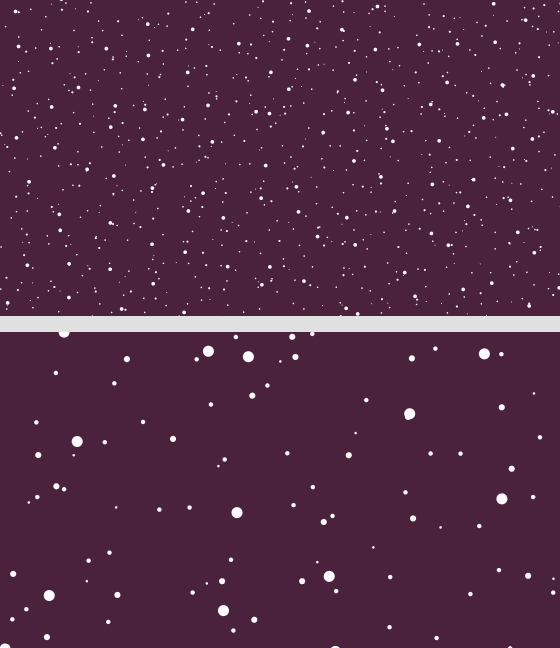
Top: the whole. Bottom: its middle third, enlarged.
Reproduce this pattern procedurally as a Shadertoy shader.

```glsl
#define PLUM vec3(0.29, 0.132, 0.236)
#define WHITE vec3(0.995, 0.985, 0.995)
// Each dot size: cell width, radius (both in canvas heights)
#define LARGE_DOTS vec2(0.1295, 0.0058)
#define MEDIUM_DOTS vec2(0.102, 0.0032)
#define SMALL_DOTS vec2(0.0667, 0.0023)
#define TINY_DOTS vec2(0.115, 0.0013)
#define EDGE_MARGIN 0.07

vec2 hash22(vec2 p) {
    vec3 q = fract(p.xyx * vec3(0.1031, 0.1030, 0.0973));
    q += dot(q, q.yzx + 33.33);
    return fract((q.xx + q.yz) * q.zy);
}

// Coverage of one dot scattered inside every cell of a turned grid
float dotLayer(vec2 uv, vec2 size, float angle, float seed, float pixel) {
    float c = cos(angle), s = sin(angle);
    vec2 p = mat2(c, s, -s, c) * uv / size.x + seed;
    vec2 cell = floor(p);
    vec2 center = mix(vec2(EDGE_MARGIN), vec2(1.0 - EDGE_MARGIN), hash22(cell + seed));
    float dist = length(p - cell - center) * size.x - size.y;
    return clamp(0.5 - dist / pixel, 0.0, 1.0);
}

void mainImage(out vec4 fragColor, in vec2 fragCoord) {
    float pixel = 1.0 / iResolution.y;
    vec2 uv = fragCoord * pixel;

    // Four sizes, each on its own grid so that no rows line up
    float cover = dotLayer(uv, LARGE_DOTS, 0.45, 17.3, pixel);
    cover = max(cover, dotLayer(uv, MEDIUM_DOTS, 1.1, 41.7, pixel));
    cover = max(cover, dotLayer(uv, SMALL_DOTS, 0.2, 73.1, pixel));
    cover = max(cover, dotLayer(uv, TINY_DOTS, 0.8, 97.9, pixel));

    fragColor = vec4(mix(PLUM, WHITE, cover), 1.0);
}
```
